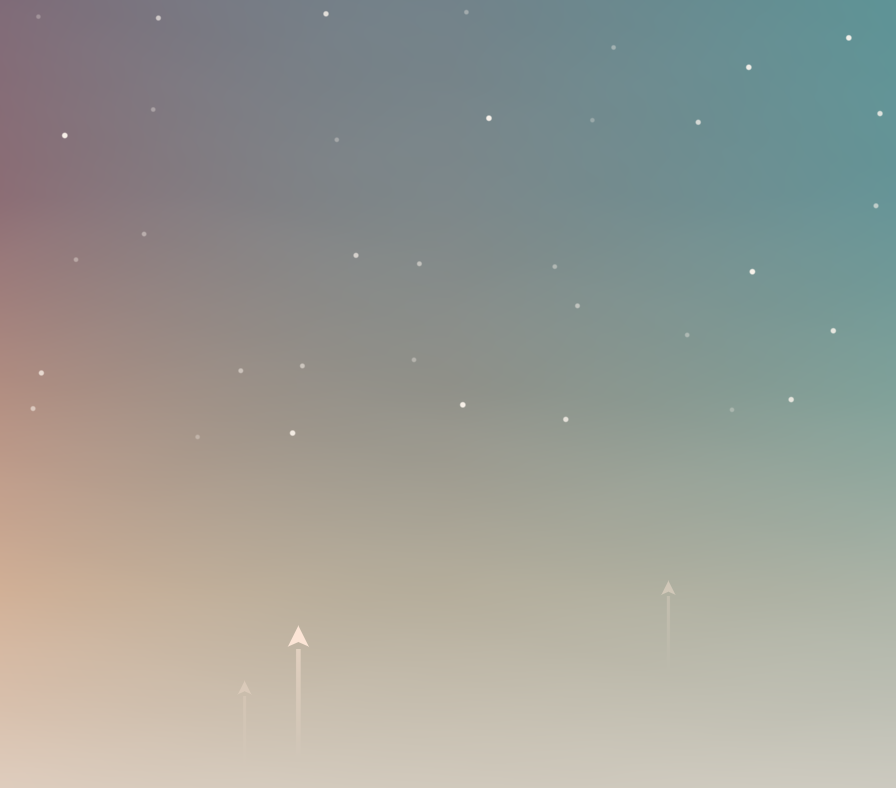
Write a WebGL 1 fragment shader that draws this background.

```glsl
precision highp float;
// Dusk sky: three vertical colour ramps (left, centre, right) blended across,
// with small stars scattered one per jittered grid cell in the upper part,
// and three pale arrows rising near the bottom on fading stems.

uniform vec2 u_resolution;

#define STAR_COLUMNS 7.0
#define STAR_ROW_HEIGHT 0.122
#define STAR_FLOOR 0.39
#define STAR_RADIUS 0.0032
#define STAR_COLOR vec3(1.0, 0.97, 0.94)
#define ARROW_COLOR vec3(1.0, 0.91, 0.85)
#define STEM_LENGTH 5.2
#define STEM_OPACITY 0.55
#define LEFT_FALLOFF 1.5
#define HAZE_STRENGTH 0.003

vec2 hash2(vec2 cell) {
  vec2 k = vec2(dot(cell, vec2(127.1, 311.7)), dot(cell, vec2(269.5, 183.3)));
  return fract(sin(k) * 43758.5);
}

// Five evenly spaced colours, from the bottom (y = 0) to the top (y = 1).
vec3 ramp(float y, vec3 c0, vec3 c1, vec3 c2, vec3 c3, vec3 c4) {
  float t = y * 4.0;
  vec3 color = mix(c0, c1, clamp(t, 0.0, 1.0));
  color = mix(color, c2, clamp(t - 1.0, 0.0, 1.0));
  color = mix(color, c3, clamp(t - 2.0, 0.0, 1.0));
  return mix(color, c4, clamp(t - 3.0, 0.0, 1.0));
}

vec3 sky(vec2 uv) {
  vec3 left = ramp(uv.y, vec3(0.87, 0.80, 0.74), vec3(0.82, 0.69, 0.59),
                   vec3(0.70, 0.56, 0.51), vec3(0.55, 0.43, 0.46),
                   vec3(0.50, 0.42, 0.47));
  vec3 centre = ramp(uv.y, vec3(0.82, 0.79, 0.74), vec3(0.71, 0.68, 0.61),
                     vec3(0.57, 0.57, 0.54), vec3(0.49, 0.53, 0.54),
                     vec3(0.45, 0.51, 0.54));
  vec3 right = ramp(uv.y, vec3(0.80, 0.79, 0.75), vec3(0.67, 0.70, 0.65),
                    vec3(0.50, 0.63, 0.60), vec3(0.40, 0.58, 0.59),
                    vec3(0.37, 0.58, 0.59));
  float side = uv.x * 2.0 - 1.0;
  vec3 color = mix(centre, left, pow(max(-side, 0.0), LEFT_FALLOFF));
  return mix(color, right, max(side, 0.0));
}

// Soft, mostly horizontal streaks from layered sines.
float haze(vec2 p) {
  float sum = 0.0;
  float amplitude = 0.5;
  for (int i = 0; i < 4; i++) {
    sum += amplitude * sin(p.y * 31.0 + 2.0 * sin(p.x * 7.0 + p.y * 5.0));
    p = p * 1.8 + vec2(1.7, 0.6);
    amplitude *= 0.6;
  }
  return sum;
}

// Opacity of the star in the cell that holds p.
float stars(vec2 p, float aspect, float pixel) {
  vec2 size = vec2(aspect / STAR_COLUMNS, STAR_ROW_HEIGHT);
  vec2 grid = (p - vec2(0.0, STAR_FLOOR)) / size;
  vec2 cell = floor(grid);
  vec2 centre = 0.1 + 0.8 * hash2(cell + 3.0);
  float brightness = hash2(cell + 41.0).x;
  float radius = STAR_RADIUS * mix(0.85, 1.1, brightness);
  float dist = length((grid - cell - centre) * size);
  float disc = 1.0 - smoothstep(radius - pixel, radius + pixel, dist);
  return disc * mix(0.25, 1.0, brightness) * step(0.0, cell.y);
}

// Opacity of an upward arrow: notched head plus a stem fading downwards.
float arrow(vec2 p, vec2 tip, float size, float opacity, float pixel) {
  vec2 q = (p - tip) / size;
  float x = abs(q.x);
  float down = -q.y;
  float blur = 0.75 * pixel / size;
  float headEdge = max(x - 0.5 * down, down - 0.78 - 0.44 * x);
  float head = 1.0 - smoothstep(-blur, blur, headEdge);
  float along = (down - 1.1) / STEM_LENGTH;
  float stem = 1.0 - smoothstep(0.11 - blur, 0.11 + blur, x);
  stem *= step(0.0, along) * clamp(1.0 - along, 0.0, 1.0);
  return opacity * max(head, STEM_OPACITY * stem);
}

void main() {
  vec2 uv = gl_FragCoord.xy / u_resolution;
  float aspect = u_resolution.x / u_resolution.y;
  float pixel = 1.0 / u_resolution.y;
  vec2 p = vec2(uv.x * aspect, uv.y);

  vec3 color = sky(uv) + HAZE_STRENGTH * haze(p);
  color = mix(color, STAR_COLOR, stars(p, aspect, pixel));

  // Arrows: large, distant right, small left
  float mask = arrow(p, vec2(0.333 * aspect, 0.206), 0.0266, 0.95, pixel);
  mask = max(mask, arrow(p, vec2(0.746 * aspect, 0.263), 0.0178, 0.42, pixel));
  mask = max(mask, arrow(p, vec2(0.273 * aspect, 0.136), 0.0170, 0.32, pixel));
  color = mix(color, ARROW_COLOR, mask);

  gl_FragColor = vec4(color, 1.0);
}
```
